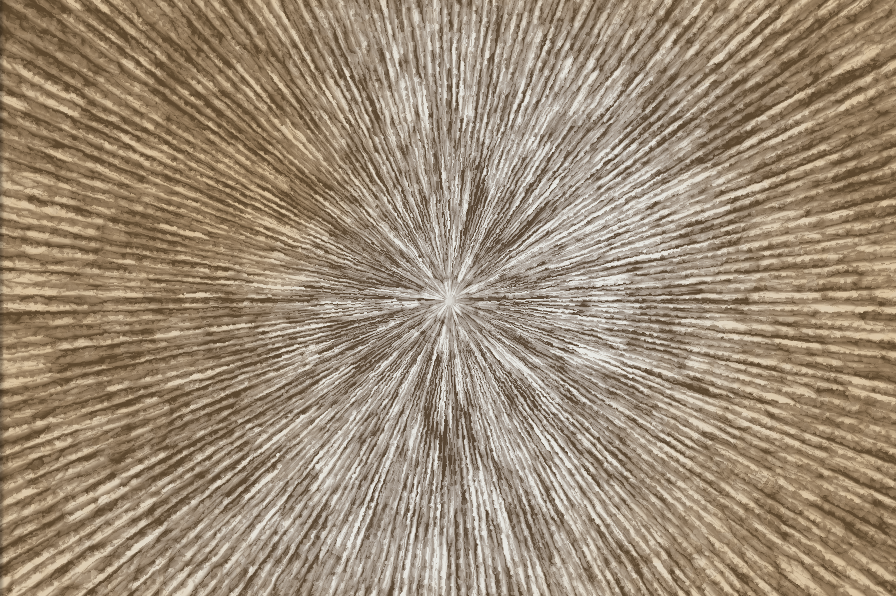
Give the GLSL for this background, as a WebGL 1 fragment shader.

```glsl
precision highp float;
// A gold and silver sunburst relief: straight ragged ridges leave the centre.
// Polar cellular noise makes the streaks and cracks, jittered angular repeats
// make the ridges and grooves, and soft blobs place silver leaf and shadows.
uniform vec2 u_resolution;

const float TAU = 6.28318;

float hash(vec2 q) {
  return fract(sin(dot(q, vec2(127.1, 311.7))) * 43758.5);
}

// Soft elliptical patch
float blob(vec2 p, vec2 centre, vec2 size) {
  vec2 d = (p - centre) / size;
  return exp(-dot(d, d));
}

// Cellular noise, wrapped in x: crack distance and a random tone per cell
vec2 cells(vec2 q, float period) {
  vec2 base = floor(q);
  float nearest = 9.0, second = 9.0, tone = 0.0;
  for (int j = -1; j <= 1; j++) {
    for (int i = -1; i <= 1; i++) {
      vec2 id = base + vec2(float(i), float(j));
      vec2 key = vec2(mod(id.x, period), id.y);
      vec2 point = id + vec2(hash(key), hash(key + 17.3));
      float d = length(point - q);
      if (d < nearest) {
        second = nearest;
        nearest = d;
        tone = hash(key.yx + 41.7);
      } else {
        second = min(second, d);
      }
    }
  }
  return vec2(second - nearest, tone);
}

// Width of one pixel, measured in angular cells
float pixelCells(float r, float count) {
  return count / (TAU * max(r, 0.002) * u_resolution.y);
}

// Broken radial streaks with dark cracks, centred on zero
float streaks(float turn, float r, float count, float rate) {
  float px = pixelCells(r, count);
  vec2 c = cells(vec2(turn * count, r * rate + count), count);
  float crack = 1.0 - smoothstep(0.0, 0.16 + px, c.x);
  float fade = 1.0 - smoothstep(0.4, 1.1, px);
  return fade * (c.y - 0.38 - 0.6 * crack);
}

// Long ridges, each lit on one flank with a crisp groove beside it
float ridges(float turn, float r, float count) {
  float px = pixelCells(r, count);
  float x = turn * count;
  float key = mod(floor(x), count);
  float rnd = hash(vec2(key, count));
  float crest = 0.5 + 0.3 * (rnd - 0.5);
  float d = fract(x) - crest;
  float height = 1.0 - smoothstep(0.08, 0.40 + 0.3 * px, abs(d));
  float groove = 1.0 - smoothstep(0.04, 0.12 + 0.6 * px, abs(d - 0.27));
  groove *= smoothstep(-0.5, 0.4, sin(r * (14.0 + 12.0 * rnd) + rnd * 40.0));
  float fade = 1.0 - smoothstep(0.35, 0.9, px);
  return fade * (height - 0.42 - 0.75 * groove) * (0.6 + 0.8 * hash(vec2(key, 5.0)));
}

// Amount of silver leaf over the gold
float silverLeaf(vec2 p) {
  float s = 0.10 + 0.80 * blob(p, vec2(0.06, -0.02), vec2(0.40, 0.29));
  s += 0.55 * blob(p, vec2(0.00, -0.43), vec2(0.36, 0.25));
  s += 0.45 * blob(p, vec2(0.24, 0.33), vec2(0.30, 0.26));
  s += 0.32 * blob(p, vec2(-0.08, 0.46), vec2(0.20, 0.22));
  s += 0.24 * blob(p, vec2(-0.45, -0.42), vec2(0.30, 0.20));
  return s - 0.28 * blob(p, vec2(-0.32, 0.18), vec2(0.20, 0.15));
}

// Broad light and shade across the panel
float shading(vec2 p) {
  float s = 0.13 * blob(p, vec2(0.10, 0.01), vec2(0.34, 0.27));
  s += 0.05 * blob(p, vec2(-0.73, 0.08), vec2(0.12, 0.30));
  s += 0.05 * blob(p, vec2(0.70, -0.10), vec2(0.16, 0.30));
  s += 0.06 * blob(p, vec2(0.05, -0.42), vec2(0.28, 0.16));
  s -= 0.14 * blob(p, vec2(-0.58, 0.38), vec2(0.27, 0.13));
  s -= 0.12 * blob(p, vec2(-0.52, -0.18), vec2(0.24, 0.18));
  s -= 0.12 * blob(p, vec2(0.60, 0.32), vec2(0.22, 0.14));
  s -= 0.17 * blob(p, vec2(-0.11, 0.01), vec2(0.09, 0.03));
  s -= 0.19 * blob(p, vec2(0.09, -0.01), vec2(0.08, 0.03));
  return s - 0.17 * blob(p, vec2(-0.01, -0.24), vec2(0.04, 0.10));
}

void main() {
  vec2 p = (gl_FragCoord.xy - vec2(0.502, 0.495) * u_resolution) / u_resolution.y;
  float r = length(p);
  float angle = atan(p.y, p.x + 0.00001);

  // Crumbled leaf and grain, which also roughen the ridge edges
  float flake = cells(p * 47.0 + 60.0, 997.0).y - 0.5;
  float grain = cells(mat2(0.8, 0.6, -0.6, 0.8) * p * 170.0 + 200.0, 997.0).y - 0.5;
  float rough = (0.0022 * grain + 0.0018 * flake) * smoothstep(0.0, 0.08, r);
  float turn = angle / TAU + 0.5 + rough / (TAU * max(r, 0.03));

  // Relief: coarse streaks inside, regular ridges outside
  float outer = smoothstep(0.10, 0.45, r);
  float core = 1.0 - smoothstep(0.03, 0.13, r);
  float relief = streaks(turn, r, 26.0, 24.0) * 0.5 * core;
  relief += streaks(turn, r, 76.0, 8.0) * mix(0.45, 0.08, outer);
  relief += streaks(turn, r, 190.0, 10.0) * mix(0.60, 0.34, outer);
  relief += ridges(turn, r, 184.0) * mix(0.35, 0.43, outer);
  relief += streaks(turn, r, 380.0, 22.0) * 0.30;

  // Silver over gold, then the light on the relief
  float silver = smoothstep(0.0, 0.92, silverLeaf(p) + 0.10 * flake + 0.16 * relief);
  float tone = 0.56 + shading(p) + 0.88 * relief + 0.20 * grain + 0.06 * flake;
  tone = clamp(tone + 0.25 * blob(p, vec2(0.0), vec2(0.025)), 0.0, 1.0);

  // Shadow, body and highlight of each metal
  vec3 shadow = mix(vec3(0.36, 0.28, 0.18), vec3(0.34, 0.27, 0.20), silver);
  vec3 body = mix(vec3(0.58, 0.48, 0.36), vec3(0.67, 0.63, 0.59), silver);
  vec3 light = mix(vec3(0.85, 0.75, 0.60), vec3(0.91, 0.91, 0.89), silver);
  vec3 color = mix(shadow, body, smoothstep(0.0, 0.55, tone));
  color = mix(color, light, smoothstep(0.48, 1.0, tone));
  color *= mix(0.72, 1.0, smoothstep(0.0, 0.006, gl_FragCoord.x / u_resolution.x));
  gl_FragColor = vec4(color, 1.0);
}
```
